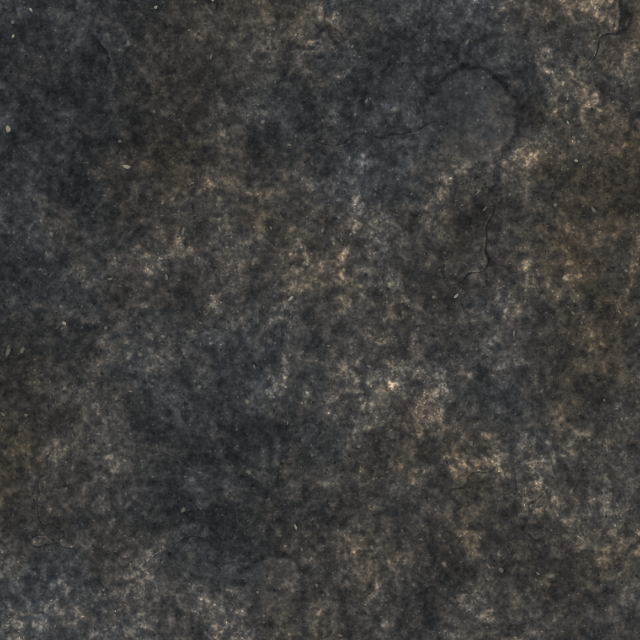
This texture is drawn by a Shadertoy shader. Its source:

```glsl
// Dark weathered stone: charcoal mottling, rusty stains, fine grit, chips and faint cracks.

const vec3 COOL_TINT = vec3(0.95, 1.00, 1.05);
const vec3 WARM_TINT = vec3(1.13, 1.00, 0.84);
const vec3 CHIP_COLOR = vec3(0.50, 0.48, 0.43);
const float BASE_LIGHT = 0.238;
const float CONTRAST = 0.25;

float hash(vec2 p) {
    vec3 q = fract(vec3(p.xyx) * 0.1031);
    q += dot(q, q.yzx + 33.33);
    return fract((q.x + q.y) * q.z);
}

// Signed value noise
float noise(vec2 p) {
    vec2 cell = floor(p), f = fract(p);
    f = f * f * (3.0 - 2.0 * f);
    float low = mix(hash(cell), hash(cell + vec2(1, 0)), f.x);
    float high = mix(hash(cell + vec2(0, 1)), hash(cell + vec2(1, 1)), f.x);
    return mix(low, high, f.y) - 0.5;
}

// Layered noise, scaled to a spread of about one
float fbm(vec2 p, int octaves, float gain) {
    mat2 turn = mat2(0.8, 0.6, -0.6, 0.8);
    float sum = 0.0, power = 0.0, weight = 1.0;
    for (int i = 0; i < octaves; i++) {
        sum += weight * noise(p);
        power += weight * weight;
        weight *= gain;
        p = turn * p * 2.03 + 17.3;
    }
    return sum / (0.215 * sqrt(power));
}

// Scattered irregular dots, one candidate per grid cell
float specks(vec2 p, float cells, float chance, float size, float seed) {
    vec2 q = p * cells;
    vec2 id = floor(q) + seed;
    vec2 center = 0.35 + 0.3 * vec2(hash(id + 3.1), hash(id + 7.7));
    vec2 d = fract(q) - center;
    float angle = 6.283 * hash(id + 11.9);
    d = mat2(cos(angle), sin(angle), -sin(angle), cos(angle)) * d;
    d.y *= 1.0 + 0.8 * hash(id + 5.3);
    float radius = size * mix(0.5, 1.0, hash(id + 19.1));
    float edge = length(d) + 0.1 * noise(q * 7.0);
    float shape = 1.0 - smoothstep(radius * 0.5, radius * 1.2, edge);
    return shape * step(hash(id + 23.7), chance);
}

// Broken contour with a shadowed side and a lit side
float crack(vec2 p, float scale, float seed, float width) {
    float height = fbm(p * scale + seed, 5, 0.5);
    float gate = smoothstep(0.7, 1.6, fbm(p * 5.0 + seed * 2.0, 3, 0.5));
    float shade = exp(-pow(height / width, 2.0));
    float light = exp(-pow((height - 1.8 * width) / width, 2.0));
    return gate * (0.8 * light - 1.5 * shade);
}

// Shallow round scar: x is the rim relief, y the worn inside
vec2 scar(vec2 p, vec2 center, float radius) {
    vec2 d = p - center;
    float ragged = 0.005 * fbm(p * 16.0, 4, 0.6);
    float dist = length(d * vec2(1.0, 0.92)) - radius + ragged;
    float facing = dot(normalize(d + 0.0001), normalize(vec2(0.4, 0.9)));
    float shade = exp(-pow(dist / 0.005, 2.0)) * (0.45 + 0.55 * facing);
    float light = exp(-pow((dist + 0.008) / 0.003, 2.0)) * 0.4;
    return vec2(light - 1.3 * max(shade, 0.0), 1.0 - smoothstep(-0.015, 0.0, dist));
}

void mainImage(out vec4 fragColor, in vec2 fragCoord) {
    vec2 uv = fragCoord / iResolution.y;
    vec2 warp = vec2(fbm(uv * 6.0 + 4.0, 3, 0.5), fbm(uv * 6.0 + 41.0, 3, 0.5));
    vec2 p = uv + 0.012 * warp;

    // Mottling from wide stains down to grit
    float broad = fbm(p * 3.5 + 8.0, 4, 0.7);
    float mottle = fbm(p * 20.0 + 31.0, 4, 0.8);
    float grain = fbm(uv * 90.0 + 63.0, 3, 0.85);

    // Worn scars soften the surface they cover
    vec2 bigScar = scar(uv, vec2(0.735, 0.81), 0.072);
    vec2 smallScar = scar(uv, vec2(0.43, 0.075), 0.05) * 0.6;
    float worn = max(bigScar.y, smallScar.y);
    mottle *= 1.0 - 0.6 * worn;
    grain *= 1.0 - 0.3 * worn;

    // Pale crust gathers in the lighter patches
    float crust = smoothstep(0.3, 1.8, 0.6 * mottle + 0.7 * broad);
    float tone = 0.38 * broad + 0.42 * mottle + 0.52 * grain;
    tone += 0.4 * crust * max(grain + 0.3, 0.0);
    tone += 0.2 * worn + bigScar.x + smallScar.x;

    // Cracks and dark pits
    tone += crack(p, 3.0, 12.0, 0.035) + 0.7 * crack(p, 4.5, 57.0, 0.04);
    tone -= 1.2 * specks(uv, 85.0, 0.12, 0.26, 71.0);
    tone += 1.3 * specks(uv, 120.0, 0.14, 0.32, 5.0);

    // Cool charcoal against rusty brown
    float stain = fbm(p * 3.2 + 90.0, 5, 0.65);
    float warmth = 0.37 + 0.19 * stain + 0.13 * tone + 0.15 * (uv.x - uv.y);
    vec3 tint = mix(COOL_TINT, WARM_TINT, clamp(warmth, 0.0, 1.2));
    vec3 color = BASE_LIGHT * exp(CONTRAST * tone) * tint;

    // Sparse pale chips
    color = mix(color, CHIP_COLOR, 0.6 * specks(p, 55.0, 0.03, 0.25, 29.0));
    color = mix(color, CHIP_COLOR * 1.2, 0.85 * specks(p, 34.0, 0.012, 0.18, 47.0));
    fragColor = vec4(clamp(color, 0.0, 1.0), 1.0);
}
```
